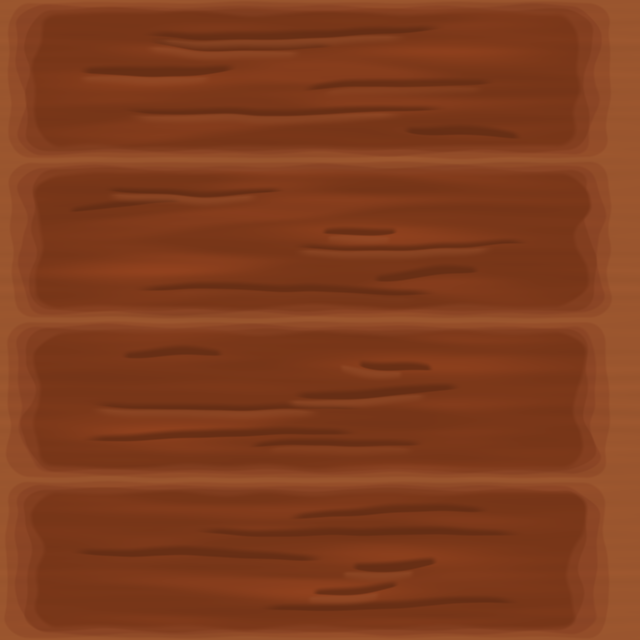
This texture is drawn by a Shadertoy shader. Its source:

```glsl
// Four hand-painted wooden planks stacked on a lighter board, tiling both ways.
// Each plank is a stack of wobbly rounded boxes, filled with warm brush tints
// and tapered grain strokes that are placed by hashing the plank number.

const float PLANKS = 4.0;
const int STROKES = 6;
const vec3 BOARD     = vec3(0.605, 0.335, 0.180);
const vec3 WASH      = vec3(0.575, 0.300, 0.160);
const vec3 RIM       = vec3(0.545, 0.270, 0.145);
const vec3 WOOD      = vec3(0.470, 0.212, 0.095);
const vec3 WARM      = vec3(0.540, 0.245, 0.115);
const vec3 GLOW      = vec3(0.590, 0.265, 0.120);
const vec3 HIGHLIGHT = vec3(0.580, 0.300, 0.160);
const vec3 GRAIN     = vec3(0.395, 0.178, 0.080);

vec2 hash2(vec2 p) {
    vec3 q = fract(p.xyx * vec3(0.1031, 0.1030, 0.0973));
    q += dot(q, q.yzx + 33.33);
    return fract((q.xx + q.yz) * q.zy);
}

float cornerSlope(vec2 cell, vec2 offset, vec2 period, float seed) {
    vec2 gradient = hash2(mod(cell, period) + seed * 17.0) * 2.0 - 1.0;
    return dot(gradient, offset);
}

// Gradient noise over the unit square; wraps after "period" cells.
float wrapNoise(vec2 uv, vec2 period, float seed) {
    vec2 p = uv * period, i = floor(p), f = p - i;
    vec2 u = f * f * f * (f * (f * 6.0 - 15.0) + 10.0);
    vec2 e = vec2(1.0, 0.0);
    float low  = mix(cornerSlope(i, f, period, seed),
                     cornerSlope(i + e, f - e, period, seed), u.x);
    float high = mix(cornerSlope(i + e.yx, f - e.yx, period, seed),
                     cornerSlope(i + 1.0, f - 1.0, period, seed), u.x);
    return mix(low, high, u.y);
}

float roundBox(vec2 p, vec2 halfSize, float radius) {
    vec2 q = abs(p) - halfSize + radius;
    return length(max(q, 0.0)) + min(max(q.x, q.y), 0.0) - radius;
}

// Coverage of one painted box layer with an uneven edge.
float paintedBox(vec2 p, vec2 uv, vec2 halfSize, float wobble, float soft, float seed) {
    vec2 shift = vec2(wrapNoise(uv, vec2(5.0, 16.0), seed) * 3.0,
                      wrapNoise(uv, vec2(9.0, 8.0), seed + 1.0)) * wobble;
    return smoothstep(soft, -soft, roundBox(p + shift, halfSize, 0.035));
}

// Tapered stroke, p relative to its centre; the two sides have their own softness.
float stroke(vec2 p, float halfLength, float width, float softAbove, float softBelow) {
    float t = clamp(p.x / halfLength, -1.0, 1.0);
    float halfWidth = width * sqrt(1.0 - t * t);
    float soft = p.y > 0.0 ? softAbove : softBelow;
    float ends = 1.0 - smoothstep(0.8, 1.0, abs(t));
    return ends * (1.0 - smoothstep(-0.5 * soft, soft, abs(p.y) - halfWidth));
}

float softSpot(vec2 p, vec2 size) {
    vec2 q = p / size;
    return exp(-dot(q, q));
}

vec3 plankColor(vec2 p, vec2 uv, float id, float pixel) {
    // Broad tints, strongest away from the plank ends
    float middle = 1.0 - smoothstep(0.15, 0.43, abs(p.x));
    float patches = smoothstep(-0.10, 0.30, wrapNoise(uv, vec2(3.0, 28.0), 3.0));
    vec3 color = mix(WOOD, WARM, patches * (0.15 + 0.60 * middle));

    // Two glowing patches
    for (int k = 0; k < 2; k++) {
        vec2 h = hash2(vec2(id + 2.0, float(k) + 41.0));
        vec2 center = vec2((h.x - 0.5) * 0.5, mix(-0.06, 0.06, (float(k) + h.y) * 0.5));
        color = mix(color, GLOW, 0.65 * softSpot(p - center, vec2(0.15, 0.017)));
    }

    // Grain strokes with a paler stroke along the lower edge
    for (int k = 0; k < STROKES; k++) {
        float row = float(k);
        vec2 a = hash2(vec2(id * 7.0 + 3.0, row + 11.0));
        vec2 b = hash2(vec2(id * 5.0 + 29.0, row + 67.0));
        vec2 c = hash2(vec2(id * 3.0 + 53.0, row + 23.0));
        float halfLength = mix(0.06, 0.30, a.x * a.x);
        float width = mix(0.0025, 0.0065, b.x);
        vec2 center = vec2((a.y * 2.0 - 1.0) * (0.41 - halfLength),
                           mix(-0.093, 0.093, (row + 0.2 + 0.6 * b.y) / float(STROKES)));
        vec2 q = p - center;
        float t = q.x / halfLength;
        q.y -= (c.x - 0.5) * 0.014 * t + 0.003 * sin(t * 2.6 + c.y * 6.28);
        q.y += 0.005 * wrapNoise(uv, vec2(12.0, 8.0), 5.0);
        float pale = stroke(q + vec2((c.y - 0.5) * 0.08, width + 0.006),
                            halfLength * 0.85, 0.004, 0.004, 0.009);
        color = mix(color, HIGHLIGHT, pale * 0.60 * smoothstep(0.2, 0.6, c.y));
        float dark = stroke(q, halfLength, width, 0.007, max(0.0025, pixel));
        color = mix(color, GRAIN, dark * 0.90);
    }
    return color;
}

void mainImage(out vec4 fragColor, in vec2 fragCoord) {
    vec2 uv = fragCoord / iResolution.xy;
    float pixel = 1.5 / min(iResolution.x, iResolution.y);
    float id = floor(uv.y * PLANKS);
    vec2 p = vec2(uv.x - 0.487, uv.y - (id + 0.5) / PLANKS);
    p.x += (hash2(vec2(id, 9.0)).x - 0.5) * 0.02;

    // Board, then thin washes around each plank, then the plank itself
    float soft = max(0.002, pixel);
    vec3 color = BOARD;
    color = mix(color, WASH, paintedBox(p, uv, vec2(0.468, 0.121), 0.006, soft, 1.0));
    color = mix(color, RIM, paintedBox(p, uv, vec2(0.450, 0.115), 0.011, soft, 7.0));
    vec3 wood = plankColor(p, uv, id, pixel);
    color = mix(color, wood, 0.45 * paintedBox(p, uv, vec2(0.437, 0.110), 0.010, soft, 13.0));
    color = mix(color, wood, paintedBox(p, uv, vec2(0.424, 0.104), 0.012, 2.0 * soft, 19.0));

    // Fine horizontal brush marks
    color *= 1.0 + 0.05 * wrapNoise(uv, vec2(4.0, 72.0), 23.0);
    fragColor = vec4(color, 1.0);
}
```
